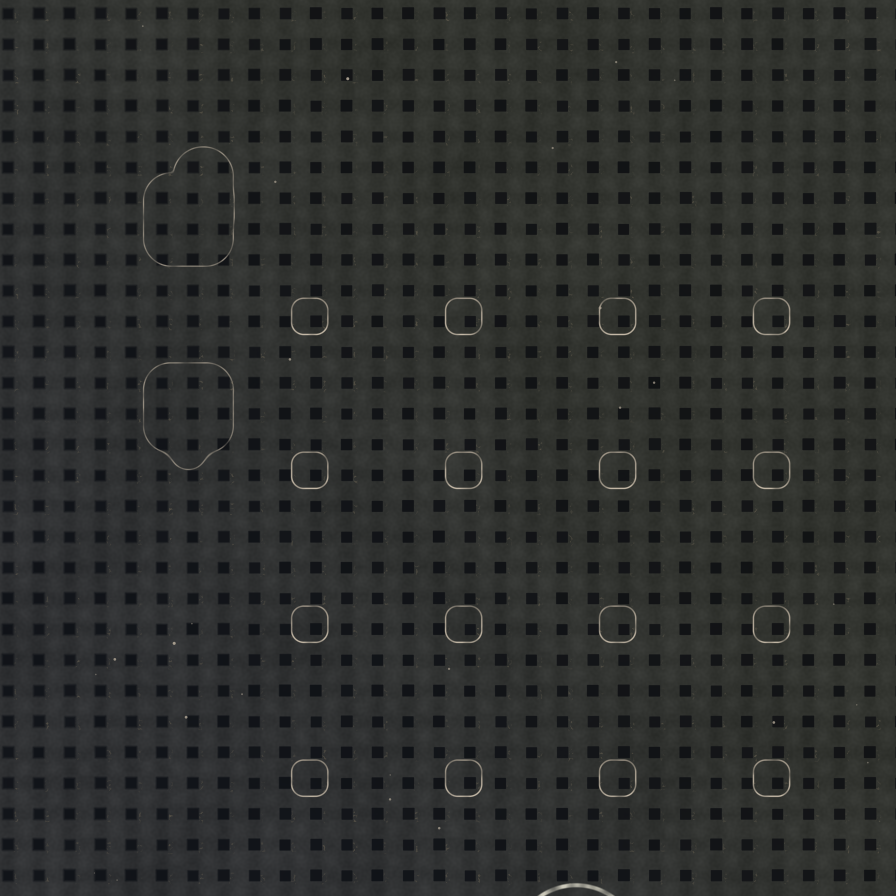
This pattern is drawn by a WebGL 2 fragment shader. Its source:

```glsl
#version 300 es
precision highp float;
// Dark woven mesh with square holes, overlaid by thin bright rounded outlines and dust.

uniform vec2 u_resolution;
out vec4 fragColor;

const float PITCH = 0.03436;                  // 29 holes each way
const vec2 FIRST_HOLE = vec2(0.0091, 0.0228);
const float HOLE_HALF = 0.0064;
const float RING_PITCH = 0.1718;              // one ring every five holes
const vec2 FIRST_RING = vec2(0.3457, 0.1315);

const vec3 OLIVE = vec3(0.190, 0.198, 0.178);
const vec3 SLATE = vec3(0.182, 0.188, 0.196);
const vec3 HOLE = vec3(0.070, 0.075, 0.083);
const vec3 TAN = vec3(0.40, 0.37, 0.31);
const vec3 OUTLINE = vec3(0.66, 0.62, 0.56);
const vec3 GLARE = vec3(0.80, 0.79, 0.73);

vec2 hash2(vec2 p) {
    vec3 q = fract(p.xyx * vec3(0.1031, 0.1030, 0.0973));
    q += dot(q, q.yzx + 33.33);
    return fract((q.xx + q.yz) * q.zy);
}

float cornerGradient(vec2 cell, vec2 corner, vec2 f) {
    float angle = 6.2832 * hash2(cell + corner).x;
    return dot(vec2(cos(angle), sin(angle)), f - corner);
}

// Gradient noise, roughly -0.7 to 0.7
float gradientNoise(vec2 p) {
    vec2 i = floor(p), f = fract(p);
    vec2 u = f * f * f * (f * (f * 6.0 - 15.0) + 10.0);
    float low = mix(cornerGradient(i, vec2(0, 0), f), cornerGradient(i, vec2(1, 0), f), u.x);
    float high = mix(cornerGradient(i, vec2(0, 1), f), cornerGradient(i, vec2(1, 1), f), u.x);
    return mix(low, high, u.y);
}

float roundBox(vec2 p, vec2 halfSize, float radius) {
    vec2 q = abs(p) - halfSize + radius;
    return length(max(q, 0.0)) + min(max(q.x, q.y), 0.0) - radius;
}

float smoothUnion(float a, float b, float k) {
    float h = max(k - abs(a - b), 0.0) / k;
    return min(a, b) - h * h * k * 0.25;
}

float fillMask(float d, float soft) {
    return 1.0 - smoothstep(-soft, soft, d);
}

float strokeMask(float d, float halfWidth, float soft) {
    return fillMask(abs(d) - halfWidth, soft);
}

// Threads, tan glints beside the holes, and the holes themselves
vec3 meshColor(vec2 uv, float px) {
    vec2 grid = (uv - FIRST_HOLE) / PITCH;
    vec2 cell = floor(grid + 0.5);
    vec2 local = (grid - cell) * PITCH;
    vec2 rnd = hash2(cell + 71.0);

    float cool = smoothstep(0.35, 1.0, (1.0 - uv.x) * 0.65 + (1.0 - uv.y) * 0.5);
    vec3 col = mix(OLIVE, SLATE, cool);
    vec2 thread = 0.5 - 0.5 * cos(6.2832 * (grid - cell));
    col += 0.026 * thread.x * thread.y - 0.010 * (1.0 - thread.x) * thread.y;
    col += 0.022 * gradientNoise(uv * 9.0) + 0.016 * gradientNoise(uv * 75.0);
    col += 0.018 * gradientNoise(uv * 260.0);

    float beside = fillMask(roundBox(local - vec2(0.0092, -0.0035), vec2(0.0022, 0.006), 0.001), 0.002);
    float grain = smoothstep(0.05, 0.5, gradientNoise(uv * 330.0 + 19.0));
    col = mix(col, TAN, 0.65 * beside * grain * (0.35 + 0.65 * rnd.x));

    // Focus falls off toward the left edge
    float blur = mix(0.0022, 0.0008, smoothstep(0.05, 0.4, uv.x));
    vec2 jitter = (rnd - 0.5) * 0.0008;
    float hole = roundBox(local - jitter, vec2(HOLE_HALF + (rnd.y - 0.5) * 0.0006), 0.001);
    vec3 depth = HOLE + vec3(-0.006, 0.0, 0.012) * cool + 0.012 * (rnd.x - 0.5);
    return mix(col, depth, 0.97 * fillMask(hole, max(blur, px * 0.7)));
}

float ringDistance(vec2 uv) {
    vec2 p = uv - FIRST_RING;
    p -= clamp(floor(p / RING_PITCH + 0.5), 0.0, 3.0) * RING_PITCH;
    return roundBox(p, vec2(0.0202), 0.0135);
}

// Two large cells, one budding upward and one downward
float buddedDistance(vec2 uv) {
    float upper = roundBox(uv - vec2(0.2103, 0.7550), vec2(0.0501, 0.0521), 0.031);
    float upperBud = roundBox(uv - vec2(0.2268, 0.7813), vec2(0.0336, 0.0547), 0.033);
    float lower = roundBox(uv - vec2(0.2103, 0.5449), vec2(0.0501), 0.030);
    float lowerBud = length(uv - vec2(0.2103, 0.4965)) - 0.0205;
    return min(smoothUnion(upper, upperBud, 0.004), smoothUnion(lower, lowerBud, 0.012));
}

// Sparse bright specks, one candidate per cell
float dustMask(vec2 uv, float cells, float density, float px) {
    vec2 cell = floor(uv * cells);
    vec2 rnd = hash2(cell + 5.0);
    vec2 place = 0.15 + 0.7 * hash2(cell + 47.0);
    float d = length((fract(uv * cells) - place) / cells) - mix(0.0006, 0.0017, rnd.y);
    return step(rnd.x, density) * fillMask(d, px * 0.7) * (0.4 + 0.6 * rnd.y);
}

void main() {
    float px = 1.0 / min(u_resolution.x, u_resolution.y);
    vec2 uv = gl_FragCoord.xy * px;
    vec3 col = meshColor(uv, px);

    // Outlines glint unevenly; rings are brightest along their lower edge
    float glint = clamp(0.72 + 0.75 * gradientNoise(uv * 85.0), 0.35, 1.0);
    float below = 1.0 - smoothstep(0.1, 0.5, fract((uv.y - FIRST_RING.y) / RING_PITCH + 0.5) - 0.2);
    float ring = strokeMask(ringDistance(uv), 0.0008, px * 0.75);
    float budded = strokeMask(buddedDistance(uv), 0.0007, px * 0.75);
    col = mix(col, OUTLINE * (0.9 + 0.3 * below), ring * min(glint + 0.15, 1.0));
    col = mix(col, OUTLINE, budded * glint * 0.85);

    // Thick arc at the bottom edge, then dust
    float arc = strokeMask(length(uv - vec2(0.643, -0.058)) - 0.0700, 0.0022, max(0.0012, px * 0.7));
    col = mix(col, GLARE, arc * glint);
    col = mix(col, OUTLINE, dustMask(uv, 17.0, 0.09, px));
    fragColor = vec4(col, 1.0);
}
```
